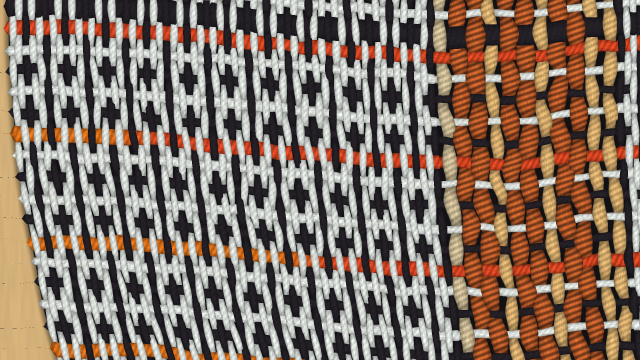
This texture is drawn by a Shadertoy shader. Its source:

```glsl
const float LEFT = 0.022;          // left selvage
const float FINE_PITCH = 0.01875;  // black and white warp spacing
const float FINE_COUNT = 63.0;
const float WIDE_PITCH = 0.0461;   // rust and tan warp spacing
const float WIDE_COUNT = 11.0;
const float ROW_PITCH = 0.0594;    // weft spacing
const float FIRST_ROW = 0.077;
const float ROWS_PER_REPEAT = 5.0;
const int SAMPLES = 3;

const vec3 WHITE = vec3(0.94, 0.96, 0.94);
const vec3 BLACK = vec3(0.15, 0.135, 0.16);
const vec3 GAP = vec3(0.07, 0.065, 0.08);
const vec3 RUST = vec3(0.90, 0.44, 0.20);
const vec3 TAN = vec3(0.97, 0.78, 0.49);
const vec3 CREAM = vec3(0.92, 0.84, 0.67);
const vec3 RED = vec3(0.97, 0.31, 0.15);
const vec3 ORANGE = vec3(0.99, 0.50, 0.11);
const vec3 WOOD = vec3(0.84, 0.70, 0.48);

float hash(vec2 p) {
    p = fract(p * vec2(0.1031, 0.1137));
    p += dot(p, p.yx + 33.33);
    return fract((p.x + p.y) * p.x * 17.0);
}

float noise(vec2 p) {
    vec2 cell = floor(p), f = fract(p);
    f = f * f * (3.0 - 2.0 * f);
    return mix(mix(hash(cell), hash(cell + vec2(1, 0)), f.x),
               mix(hash(cell + vec2(0, 1)), hash(cell + vec2(1, 1)), f.x), f.y);
}

// Keeps the highest yarn: rgb is its shaded colour, a its height
void layYarn(inout vec4 top, vec3 colour, float across, float along,
             float lift, float radius, float twist) {
    float d = across / max(radius, 0.0001);
    if (abs(d) >= 1.0) return;
    float dome = sqrt(1.0 - d * d);
    float height = lift + 0.4 * dome;
    if (height <= top.a) return;
    float ply = 0.5 + 0.5 * sin(6.2832 * (along / 0.0165 + 0.55 * d));
    float fibre = noise(vec2(across * 480.0, along * 150.0) + 40.0);
    float light = mix(0.5, 1.0, dome) * mix(1.0 - twist, 1.0, ply);
    light *= (0.88 + 0.2 * fibre) * mix(0.75, 1.0, smoothstep(-0.9, 0.4, lift));
    top = vec4(colour * light, height);
}

// Column coordinate and local spacing across the three warp sections
vec2 columnAt(float u) {
    float split = LEFT + FINE_COUNT * FINE_PITCH;
    float end = split + WIDE_COUNT * WIDE_PITCH;
    if (u < split) return vec2((u - LEFT) / FINE_PITCH, FINE_PITCH);
    if (u < end) return vec2(FINE_COUNT + (u - split) / WIDE_PITCH, WIDE_PITCH);
    return vec2(FINE_COUNT + WIDE_COUNT + (u - end) / FINE_PITCH, FINE_PITCH);
}

bool isWide(float id) {
    return id >= FINE_COUNT && id < FINE_COUNT + WIDE_COUNT;
}

// Two white threads to one black; one tan to two rust
vec3 warpColour(float id) {
    float k = id - FINE_COUNT;
    if (isWide(id)) {
        if (k < 0.5) return CREAM;
        return mod(k, 3.0) < 0.5 || k > WIDE_COUNT - 1.5 ? TAN : RUST;
    }
    return mod(id, 3.0) > 1.5 ? BLACK : WHITE;
}

vec3 weftColour(float row, float x) {
    float kind = mod(row, ROWS_PER_REPEAT);
    if (kind < 0.5) {
        float change = 0.48 * row / ROWS_PER_REPEAT - 0.1;
        return mix(ORANGE, RED, smoothstep(-0.1, 0.1, x - change));
    }
    return mod(kind, 2.0) > 0.5 ? WHITE : BLACK;
}

vec3 cloth(vec2 p) {
    // Slant of the warp and sag of the weft
    float u = p.x - mix(0.145, 0.06, p.x / 1.75) * p.y * p.y;
    u += 0.008 * (noise(p * 7.0 + 20.0) - 0.5);
    float sag = 0.083 * smoothstep(0.14, 1.34, p.x) - 0.035 * smoothstep(1.39, 1.75, p.x);
    sag += 0.012 * (noise(p * 9.0 + 50.0) - 0.5);
    float v = (p.y - sag - FIRST_ROW) / ROW_PITCH;
    vec2 column = columnAt(u);

    // Table beside the cloth, shaded near the selvage
    float grain = noise(vec2(p.x * 130.0, p.y * 14.0) + 9.0);
    vec3 table = WOOD * (0.96 + 0.06 * grain) * mix(0.6, 1.0, smoothstep(0.0, 0.02, LEFT - u));
    vec4 top = vec4(mix(table, GAP, smoothstep(-0.002, 0.002, u - LEFT)), -9.0);

    // Warp
    for (int i = -1; i <= 1; i++) {
        float id = floor(column.x) + float(i);
        if (id < 0.0) continue;
        float wander = 0.42 * (noise(vec2(id * 7.3, v * 0.9 + 30.0)) - 0.5);
        float lift = cos(3.14159 * (v - id));
        vec3 colour = warpColour(id);
        float radius = column.y * (0.48 + 0.1 * lift + 0.06 * (hash(vec2(id, 5.0)) - 0.5));
        if (colour == TAN || colour == CREAM) radius *= 0.75;
        float twist = isWide(id) ? (colour == RUST ? 0.5 : 0.22) : 0.1;
        layYarn(top, colour, (column.x - id - 0.5 - wander) * column.y, p.y, lift, radius, twist);
    }

    // Weft, with a bulky black row above the first coloured one
    for (int j = -1; j <= 1; j++) {
        float row = floor(v + 0.5) + float(j);
        bool coloured = mod(row, ROWS_PER_REPEAT) < 0.5;
        float radius = coloured ? 0.0195 : 0.0135;
        if (isWide(floor(column.x))) radius *= 0.8;
        if (row == -1.0) radius = 0.03;
        radius *= 0.85 + 0.3 * noise(vec2(p.x * 22.0, row * 5.7 + 80.0));
        radius *= smoothstep(LEFT - 0.016, LEFT, u);
        float wander = 0.16 * (noise(vec2(p.x * 18.0, row * 3.1 + 60.0)) - 0.5);
        float lift = -cos(3.14159 * (column.x - 0.5 - row));
        layYarn(top, weftColour(row, p.x), (v - row - wander) * ROW_PITCH, p.x,
                lift, radius, coloured ? 0.25 : 0.1);
    }
    return top.rgb;
}

void mainImage(out vec4 fragColor, in vec2 fragCoord) {
    vec3 sum = vec3(0.0);
    for (int k = 0; k < SAMPLES * SAMPLES; k++) {
        vec2 offset = (vec2(k % SAMPLES, k / SAMPLES) + 0.5) / float(SAMPLES) - 0.5;
        vec2 p = (fragCoord + offset) / iResolution.y;
        sum += cloth(vec2(p.x, 1.0 - p.y));
    }
    fragColor = vec4(sum / float(SAMPLES * SAMPLES), 1.0);
}
```
